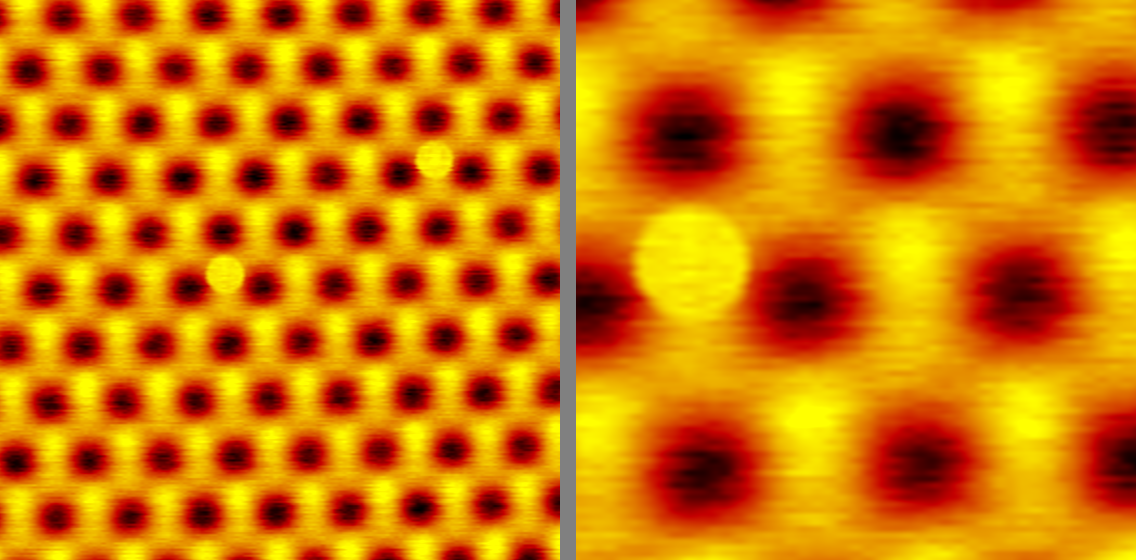
Left: the whole. Right: its middle third, enlarged.
Reproduce this pattern procedurally as a Shadertoy shader.

```glsl
// Draws a scanned atomic honeycomb surface: dark hollows, bright and dim atoms, scan-line noise.

float hash(vec2 p) {
    vec3 q = fract(p.xyx * 0.1031);
    q += dot(q, q.yzx + 33.33);
    return fract((q.x + q.y) * q.z);
}

float valueNoise(vec2 p) {
    vec2 i = floor(p), f = fract(p);
    f = f * f * (3.0 - 2.0 * f);
    return mix(mix(hash(i), hash(i + vec2(1, 0)), f.x),
               mix(hash(i + vec2(0, 1)), hash(i + vec2(1, 1)), f.x), f.y);
}

float bump(vec2 d, vec2 sigma) {
    d /= sigma;
    return exp(-0.5 * dot(d, d));
}

// Slow scanner drift bends the lattice slightly.
vec2 undrift(vec2 d) {
    return d + vec2(0.0236 * d.x * d.x,
                    0.04 * d.y * d.y - 0.0118 * d.x * d.x + 0.0174 * d.x * d.y);
}

float surfaceHeight(vec2 p) {
    mat2 lattice = mat2(0.1286, 0.0032, 0.0702, -0.0973);
    vec2 nearest = round(inverse(lattice) * p);
    float height = 0.5, adatom = 0.0;
    for (int j = -1; j <= 1; j++)
    for (int i = -1; i <= 1; i++) {
        vec2 cell = nearest + vec2(i, j);
        vec2 d = p - lattice * cell;
        float vary = hash(cell + 17.0);
        vec2 toBright = d - vec2(-0.0664, 0.0325);
        height -= (1.05 + 0.2 * vary) * bump(d, vec2(0.0234));
        height += (0.5 + 0.1 * hash(cell + 53.0)) * bump(toBright, vec2(0.0221, 0.0313));
        height += 0.2 * bump(d - vec2(-0.0625, -0.0352), vec2(0.0221));
        // A few sites carry a wider, flat-topped extra atom.
        float disc = smoothstep(0.039, 0.027, length(toBright + vec2(0.0, 0.008)));
        adatom = max(adatom, disc * step(0.945, hash(cell + 91.0)));
    }
    return mix(height, max(height, 0.93), adatom);
}

// Black through red and orange to yellow.
vec3 heatColour(float h) {
    return clamp(vec3(0.77 + 0.23 * max(h, 0.0) + min(h, 0.0), h, 0.0), 0.0, 1.0);
}

void mainImage(out vec4 fragColor, in vec2 fragCoord) {
    vec2 uv = fragCoord / iResolution.y;

    // Each scan line is shifted a little sideways.
    float line = valueNoise(vec2(3.5, uv.y * 270.0)) - 0.5;
    vec2 p = undrift(uv - vec2(0.598, 0.488)) + vec2(0.005 * line, 0.0);
    float height = surfaceHeight(p);

    // Horizontal streaks, stronger in the hollows, over faint broad blotches.
    float streak = valueNoise(uv * vec2(38.0, 270.0)) - 0.5;
    float grain = valueNoise(uv * vec2(130.0, 270.0) + 40.0) - 0.5;
    float blotch = valueNoise(uv * 22.0 + 9.0) - 0.5;
    float rough = mix(1.8, 1.0, smoothstep(-0.4, 0.3, height));
    height += rough * (0.13 * streak + 0.08 * grain) + 0.05 * line + 0.06 * blotch;

    fragColor = vec4(heatColour(height), 1.0);
}
```
